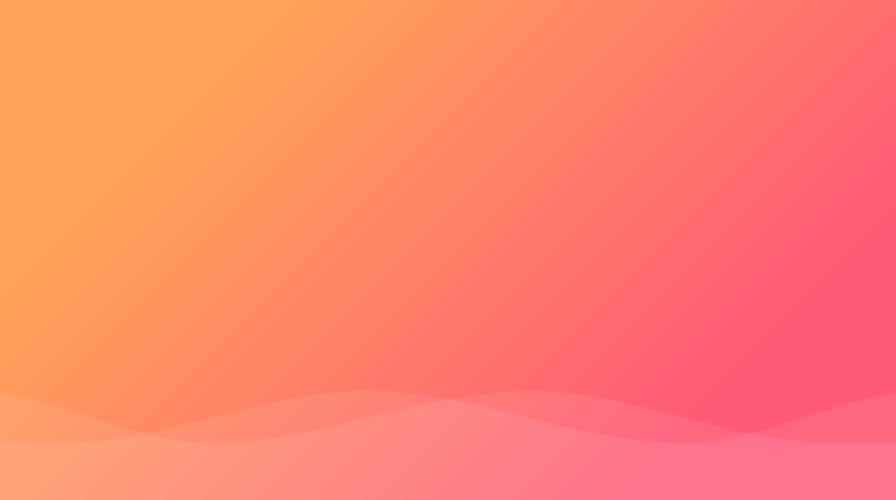
This background is drawn by a WebGL 1 fragment shader. Its source:

```glsl
precision highp float;

uniform vec2 u_resolution;

const vec3 ORANGE = vec3(1.0, 0.645, 0.345);
const vec3 PINK = vec3(1.0, 0.353, 0.465);
const vec3 WAVE_COLOR = vec3(1.0);

const float GRADIENT_START = 0.2;
const float GRADIENT_END = 0.8;

const float WAVE_OPACITY = 0.08;
const float WAVE_TROUGH = 0.114;
const float WAVE_CREST = 0.2186;

// Horizontal turning points of the wave, as fractions of the width
const float FIRST_CREST = -0.034;
const float FIRST_TROUGH = 0.236;
const float SECOND_CREST = 0.592;
const float SECOND_TROUGH = 0.931;

// Wave height at x: falls, rises to the main crest, then falls again
float waveHeight(float x) {
    float lift = 1.0 - smoothstep(FIRST_CREST, FIRST_TROUGH, x)
               + smoothstep(FIRST_TROUGH, SECOND_CREST, x)
               - smoothstep(SECOND_CREST, SECOND_TROUGH, x);
    return mix(WAVE_TROUGH, WAVE_CREST, lift);
}

// Antialiased coverage of the area below the wave
float waveMask(vec2 uv) {
    float halfPixel = 0.75 / u_resolution.y;
    return smoothstep(-halfPixel, halfPixel, waveHeight(uv.x) - uv.y);
}

// Diagonal gradient from the top left to the bottom right
vec3 background(vec2 uv) {
    float aspect = u_resolution.x / u_resolution.y;
    float diagonal = (uv.x * aspect + 1.0 - uv.y) / (aspect + 1.0);
    float blend = clamp((diagonal - GRADIENT_START) / (GRADIENT_END - GRADIENT_START), 0.0, 1.0);
    return mix(ORANGE, PINK, blend);
}

void main() {
    vec2 uv = gl_FragCoord.xy / u_resolution;
    vec3 color = background(uv);

    // Two translucent waves, the second mirrored left to right
    color = mix(color, WAVE_COLOR, WAVE_OPACITY * waveMask(uv));
    color = mix(color, WAVE_COLOR, WAVE_OPACITY * waveMask(vec2(1.0 - uv.x, uv.y)));

    gl_FragColor = vec4(color, 1.0);
}
```
